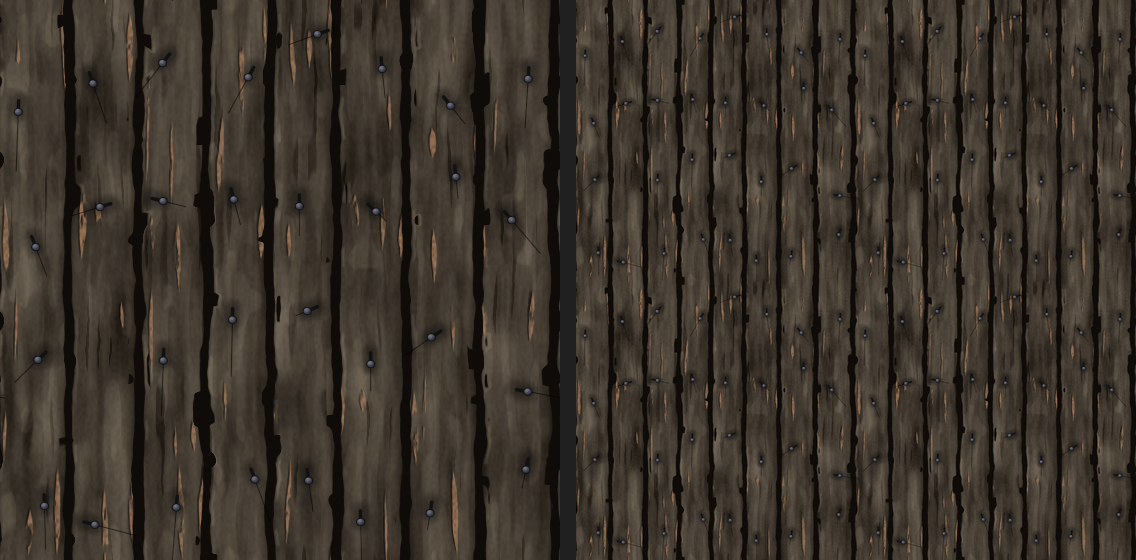
Left: one tile. Right: repeated 2 by 2.
A Shadertoy shader for this texture:

```glsl
// Eight dark, weathered vertical planks with ragged gaps, bare splinters and bent nails.

float hash(vec2 p) {
    return fract(sin(dot(p, vec2(127.1, 311.7))) * 43758.5453);
}

// Value noise with n cells across the canvas; wraps at its edges
float noise(vec2 uv, vec2 n) {
    vec2 p = uv * n, i = floor(p), f = fract(p);
    f = f * f * (3.0 - 2.0 * f);
    vec2 a = mod(i, n) + 0.37 * n, b = mod(i + 1.0, n) + 0.37 * n;
    return mix(mix(hash(a), hash(vec2(b.x, a.y)), f.x),
               mix(hash(vec2(a.x, b.y)), hash(b), f.x), f.y);
}

float fbm(vec2 uv, vec2 n) {
    float sum = 0.0, amp = 0.533;
    for (int i = 0; i < 4; i++) {
        sum += amp * noise(uv, n);
        n *= 2.0;
        amp *= 0.5;
    }
    return sum;
}

float segment(vec2 p, vec2 b) {
    return length(p - b * clamp(dot(p, b) / dot(b, b), 0.0, 1.0));
}

// Centre of the gap left of plank k; plank widths vary slightly
float seamX(float k) {
    return k / 8.0 - 0.0135 + 0.012 * sin(k * 0.785398 + 0.3);
}

// Tapered slivers of bare wood, scattered on a 24 by 6 grid
float slivers(vec2 uv, float px) {
    vec2 grid = vec2(24, 6);
    float mask = 0.0;
    float ragged = 0.006 * (fbm(uv, vec2(90, 20)) - 0.5);
    for (int j = -1; j <= 1; j++)
    for (int i = -1; i <= 1; i++) {
        vec2 cell = floor(uv * grid) + vec2(i, j);
        vec2 id = mod(cell, grid);
        if (hash(id + 5.3) > 0.36) continue;
        vec2 d = uv - (cell + 0.2 + 0.6 * vec2(hash(id + 1.1), hash(id + 2.7))) / grid;
        float along = d.y / mix(0.02, 0.085, hash(id + 8.9));
        float halfWidth = mix(0.002, 0.0065, hash(id + 4.2)) * (1.0 - along * along);
        float across = abs(d.x + ragged + 0.12 * d.y * (hash(id + 6.6) - 0.5));
        mask = max(mask, smoothstep(-px, px, halfWidth - across));
    }
    return mask * smoothstep(0.3, 0.48, fbm(uv, vec2(96, 24)));
}

// Nails on a 8 by 4 grid: halo, hairline crack, bent shank and lit head
vec3 addNails(vec3 col, vec2 uv, float px) {
    vec2 grid = vec2(8, 4);
    for (int j = -1; j <= 1; j++)
    for (int i = -1; i <= 1; i++) {
        vec2 cell = floor(uv * grid) + vec2(i, j);
        vec2 id = mod(cell, grid);
        if (hash(id + 3.9) > 0.92) continue;
        vec2 d = uv - vec2(seamX(cell.x) + (0.32 + 0.4 * hash(id + 7.1)) / 8.0,
                           (cell.y + 0.2 + 0.6 * hash(id + 9.4)) / 4.0);
        float bend = 2.0 * hash(id + 2.2) - 1.0;
        float angle = 1.57 + 1.5 * bend * bend * bend;
        vec2 dir = vec2(cos(angle), sin(angle));
        float crack = segment(d, -dir * mix(0.02, 0.11, hash(id + 6.3)));
        float shank = segment(d, dir * 0.02);
        float head = length(d * vec2(1.0, 1.12));
        col *= 1.0 - 0.35 * smoothstep(0.026, 0.004, shank);
        col *= 1.0 - 0.65 * smoothstep(0.0008 + px, 0.0008 - px, crack);
        col = mix(col, vec3(0.07, 0.065, 0.07), smoothstep(0.0032 + px, 0.0032 - px, shank));
        col = mix(col, vec3(0.06, 0.06, 0.07), smoothstep(0.0082 + px, 0.0082 - px, head));
        float light = smoothstep(0.009, 0.0, length(d - vec2(-0.002, 0.003)));
        vec3 steel = mix(vec3(0.2, 0.21, 0.25), vec3(0.44, 0.45, 0.5), light);
        col = mix(col, steel, smoothstep(0.0064 + px, 0.0064 - px, head));
    }
    return col;
}

void mainImage(out vec4 fragColor, in vec2 fragCoord) {
    vec2 uv = fragCoord / iResolution.xy;
    float px = 0.8 / iResolution.y;

    // Plank under this point and distances to its two wavy sides
    float x = uv.x + 0.012 * (fbm(uv, vec2(8, 12)) - 0.5);
    float k = floor(x * 8.0);
    if (x > seamX(k + 1.0)) k += 1.0;
    float left = x - seamX(k), right = seamX(k + 1.0) - x;
    float plank = hash(vec2(mod(k, 8.0), 4.7));

    // Wood tone: blotches, long streaks, brush strokes and fine grain
    vec2 w = uv + vec2(0.012 * (fbm(uv, vec2(10, 14)) - 0.5), plank);
    float grain = noise(uv, vec2(256, 160));
    float tone = 0.61 + 0.08 * (plank - 0.5);
    tone += 0.85 * (fbm(w, vec2(14, 7)) - 0.5) + 0.6 * (fbm(w, vec2(56, 5)) - 0.5);
    tone += 0.13 * (smoothstep(0.42, 0.58, noise(w, vec2(72, 10))) - 0.5);
    tone += 0.11 * (grain - 0.5);
    tone += 0.16 * smoothstep(0.76, 0.84, noise(w, vec2(44, 13)));
    tone -= 0.32 * smoothstep(0.84, 0.92, noise(w, vec2(96, 7)));

    // Ragged gap, shade along the sides and pale chips on the left rim
    float gap = 0.002 + 0.01 * fbm(uv, vec2(32, 20));
    gap += 0.01 * smoothstep(0.72, 0.85, noise(uv, vec2(40, 28)));
    float rim = smoothstep(0.005, 0.0, abs(left - gap - 0.006));
    tone += 0.3 * rim * smoothstep(0.55, 0.7, noise(uv, vec2(16, 26)));
    tone *= mix(0.5, 1.0, smoothstep(0.0, 0.026, right)) * mix(0.6, 1.0, smoothstep(0.0, 0.016, left));
    vec3 col = mix(vec3(0.09, 0.07, 0.05), vec3(0.38, 0.34, 0.29), clamp(tone, 0.0, 1.15));

    // Bare splinters with a dark edge on one side
    col *= 1.0 - 0.45 * slivers(uv + vec2(0.003, -0.002), px);
    col = mix(col, vec3(0.58, 0.44, 0.33) * (0.82 + 0.3 * grain), 0.92 * slivers(uv, px));

    float core = smoothstep(gap + 0.003, gap, min(left, right));
    col = mix(col, vec3(0.055, 0.042, 0.032), core);
    fragColor = vec4(addNails(col, uv, px), 1.0);
}
```
